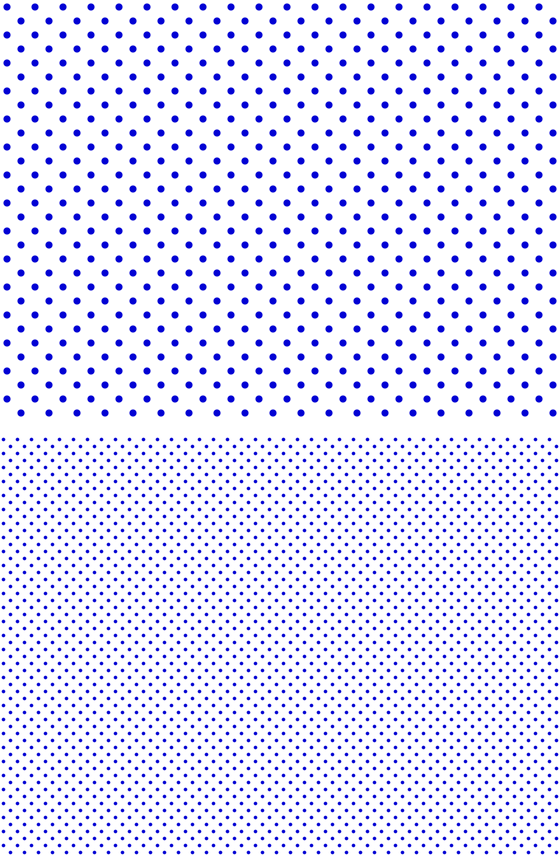
Top: one tile. Bottom: repeated 2 by 2.
This pattern is drawn by a WebGL 2 fragment shader. Its source:

```glsl
#version 300 es
precision highp float;

uniform vec2 u_resolution;
out vec4 fragColor;

const vec2 REPEATS = vec2(20.0, 15.0);      // whole cells across and down
const vec2 DOT_OFFSET = vec2(0.25, 0.75);   // first dot in a cell, in cell units
const vec2 STAGGER = vec2(0.5);             // shift to the second dot
const float DOT_RADIUS = 0.126;             // in cell units
const vec3 PAPER = vec3(1.0);
const vec3 DOT_BLUE = vec3(0.01, 0.01, 0.83);

// Distance to the nearest point of a unit grid passing through the given offset
float gridDistance(vec2 p, vec2 offset) {
    return length(fract(p - offset + 0.5) - 0.5);
}

void main() {
    vec2 cell = gl_FragCoord.xy / u_resolution * REPEATS;
    float pixel = REPEATS.y / u_resolution.y;

    // Two interleaved grids form the staggered dots
    float centreDistance = min(gridDistance(cell, DOT_OFFSET),
                               gridDistance(cell, DOT_OFFSET + STAGGER));

    // Edge blended over one pixel
    float coverage = clamp(0.5 - (centreDistance - DOT_RADIUS) / pixel, 0.0, 1.0);
    fragColor = vec4(mix(PAPER, DOT_BLUE, coverage), 1.0);
}
```
